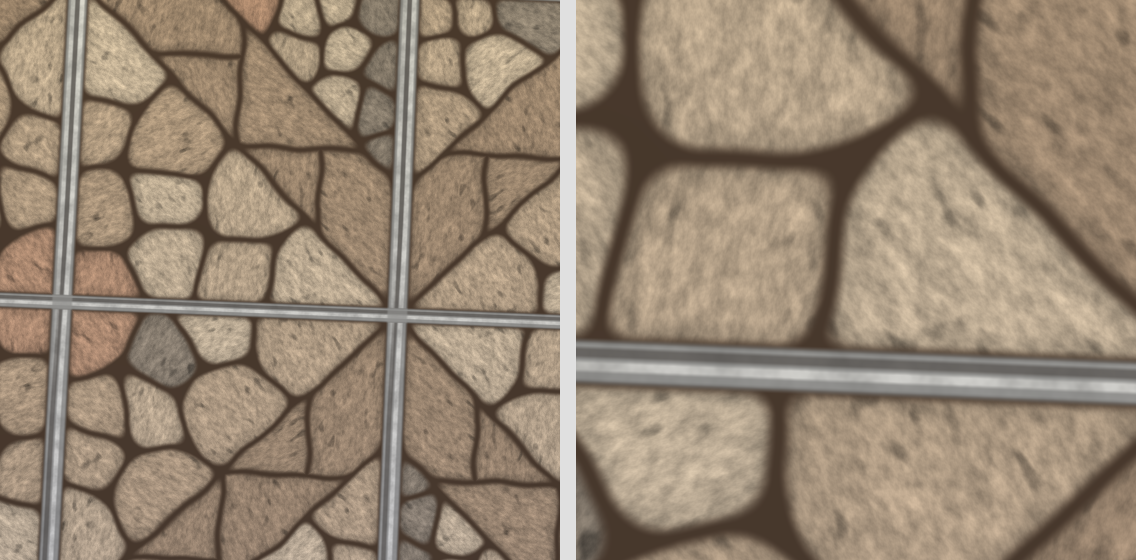
Left, the full canvas; right, a detail of the centre.
Reproduce this texture procedurally as a Shadertoy shader.

```glsl
// Stone-patterned floor tiles: mirrored pebble tiles with a diagonal slab band and pale grout.

const vec2  HUB = vec2(0.732, 0.535);     // grout crossing, measured from the top left
const vec2  TILE_SIZE = vec2(0.593, 0.585);
const vec2  SKEW = vec2(-0.040, 0.040);   // lean of the vertical and horizontal grout
const vec2  GROUT_HALF = vec2(0.031, 0.023);
const float BAND = 0.38;                  // offset between the two diagonal lines
const float JITTER = 0.55;
const float JOINT = 0.006;
const float LARGE_COUNT = 5.0;            // pebbles per tile side below the band
const float SMALL_COUNT = 7.0;            // and above it
const vec3 TAN = vec3(0.64, 0.56, 0.46);
const vec3 CREAM = vec3(0.73, 0.67, 0.57);
const vec3 RUST = vec3(0.65, 0.52, 0.42);
const vec3 SLATE = vec3(0.52, 0.48, 0.42);
const vec3 SLAB = vec3(0.57, 0.49, 0.40);
const vec3 JOINT_COLOR = vec3(0.28, 0.22, 0.17);
const vec3 GROUT_DARK = vec3(0.40, 0.39, 0.37);
const vec3 GROUT_MID = vec3(0.56, 0.56, 0.54);
const vec3 GROUT_LIGHT = vec3(0.78, 0.78, 0.75);

vec2 hash2(vec2 p) {
    vec3 q = fract(p.xyx * vec3(0.1031, 0.1030, 0.0973));
    q += dot(q, q.yzx + 33.33);
    return fract((q.xx + q.yz) * q.zy);
}

float corner(vec2 cell, vec2 offset) {
    float a = 6.2832 * hash2(cell).x;
    return dot(vec2(cos(a), sin(a)), offset);
}

float gradientNoise(vec2 p) {
    vec2 i = floor(p), f = fract(p), w = f * f * f * (f * (f * 6.0 - 15.0) + 10.0), e = vec2(1, 0);
    return mix(mix(corner(i, f), corner(i + e, f - e), w.x),
               mix(corner(i + e.yx, f - e.yx), corner(i + 1.0, f - 1.0), w.x), w.y);
}

float fbm(vec2 p) {
    float sum = 0.0, amp = 0.6;
    for (int i = 0; i < 4; i++) {
        sum += amp * gradientNoise(p);
        p = mat2(1.6, 1.2, -1.2, 1.6) * p + 7.3;
        amp *= 0.6;
    }
    return sum;
}

float smin(float a, float b, float k) {
    float h = max(k - abs(a - b), 0.0) / k;
    return min(a, b) - 0.25 * h * h * k;
}

// Distance into the pebble area on one side of the band
float pebbleDepth(vec2 p, bool upper) {
    float s = p.y - p.x;
    return (upper ? s - BAND : -s) * 0.7071;
}

// Finds the pebble centre of a cell; false where the area has none
bool findSite(vec2 cell, float count, bool upper, float seed, out vec2 site) {
    site = (cell + 0.5 + JITTER * (hash2(cell + seed) - 0.5)) / count;
    return all(greaterThanEqual(cell, vec2(0))) && all(lessThan(cell, vec2(count)))
        && pebbleDepth(site, upper) > 0.04;
}

// Rounded Voronoi pebbles: edge distance and cell
vec3 pebbles(vec2 p, float count, bool upper, float seed) {
    vec2 base = floor(p * count), nearest = vec2(9), id = base, site;
    for (int k = 0; k < 25; k++) {
        vec2 cell = base + vec2(k % 5 - 2, k / 5 - 2);
        if (findSite(cell, count, upper, seed, site) && distance(site, p) < distance(nearest, p)) {
            nearest = site;
            id = cell;
        }
    }
    float d = pebbleDepth(p, upper), rounding = 0.22 / count;
    for (int k = 0; k < 25; k++) {
        vec2 cell = id + vec2(k % 5 - 2, k / 5 - 2);
        if (k != 12 && findSite(cell, count, upper, seed, site))
            d = smin(d, dot(0.5 * (nearest + site) - p, normalize(site - nearest)), rounding);
    }
    return vec3(d, id);
}

// Slabs split by alternating upright and level cracks
vec3 slabs(vec2 p) {
    float s = p.y - p.x, d = min(s, BAND - s) * 0.7071, crack = abs(p.y - 0.5);
    bool low = p.y < 0.5, right = p.x > 0.5;
    crack = min(crack, abs(p.x - (low ? 0.25 : 0.5)));
    if (!low && right) crack = min(crack, abs(p.y - 0.77));
    float piece = low ? step(0.25, p.x) : right ? 3.0 + step(0.77, p.y) : 2.0;
    return vec3(smin(d, crack, 0.02), piece, 40.0);
}

vec3 stoneColor(vec2 p, vec3 stone, bool slab, bool rusty, float seed) {
    vec2 h = hash2(stone.yz + seed + 3.7);
    vec3 c = mix(TAN, CREAM, h.x);
    if (h.y > 0.82) c = SLATE;
    if (h.y < 0.13 || rusty) c = RUST;
    if (slab) c = mix(SLAB, TAN, 0.4 * h.x);
    // Streaks follow a grain turned per stone
    float a = (h.x - 0.5) * 2.4;
    vec2 grain = mat2(cos(a), sin(a), -sin(a), cos(a)) * p + h * 9.0;
    float streaks = 0.24 * fbm(grain * vec2(36, 15)) + 0.28 * fbm(grain * vec2(75, 48));
    float pits = smoothstep(0.15, 0.5, gradientNoise(grain * vec2(48, 26)));
    float patches = smoothstep(-0.2, 0.3, gradientNoise(grain * 9.0));
    c *= 1.0 + streaks - 0.28 * pits * patches;
    return c * mix(0.88, 1.03, smoothstep(0.005, 0.04, stone.x));
}

float ridge(float a, float centre, float width) {
    return 1.0 - smoothstep(0.5 * width, 1.5 * width, abs(a - centre));
}

// Cross-section of a grout line: shaded groove, main highlight, optional second one
vec3 groutColor(float a, float wear, float twin) {
    vec3 c = mix(GROUT_MID, GROUT_DARK, ridge(a, mix(-0.4, 0.0, twin), 0.22));
    float light = max(ridge(a, mix(0.2, 0.45, twin), 0.22), 0.8 * twin * ridge(a, -0.45, 0.2));
    c = mix(c, GROUT_LIGHT, clamp(light * (0.85 + 1.3 * wear), 0.0, 1.0));
    return mix(c, GROUT_DARK, 0.7 * smoothstep(0.7, 0.95, abs(a))) * (1.0 + 0.25 * wear);
}

void mainImage(out vec4 fragColor, in vec2 fragCoord) {
    vec2 uv = fragCoord / iResolution.xy, q = vec2(uv.x, 1.0 - uv.y);
    vec2 grid = (q - HUB - SKEW * q.yx) / (TILE_SIZE + vec2(0.012 * q.y, 0));

    // Tiles mirror about the hub; two layouts alternate like a checkerboard
    vec2 tile = floor(grid), p = abs(mod(grid + 1.0, 2.0) - 1.0);
    float seed = 17.0 + 31.0 * mod(tile.x + tile.y, 2.0);
    vec2 w = p + 0.016 * vec2(gradientNoise(p * 8.0 + seed), gradientNoise(p * 8.0 + seed + 50.0));
    float s = w.y - w.x;
    bool slab = s > 0.0 && s < BAND, upper = s >= BAND;
    vec3 stone = slab ? slabs(w) : pebbles(w, upper ? SMALL_COUNT : LARGE_COUNT, upper, seed);
    bool rusty = !slab && !upper && stone.y == LARGE_COUNT - 1.0 && stone.z == 0.0;

    vec2 edge = min(p, 1.0 - p) - GROUT_HALF + 0.006;
    stone.x = smin(stone.x, min(edge.x, edge.y), 0.03);
    vec3 color = stoneColor(p, stone, slab, rusty, seed + (upper ? 80.0 : 0.0));
    color = mix(JOINT_COLOR, color, smoothstep(JOINT - 0.005, JOINT + 0.010, stone.x));

    // Grout lines, dulled where they cross
    vec2 across = (grid - round(grid)) / GROUT_HALF;
    vec2 cover = 1.0 - smoothstep(0.8, 1.1, abs(across));
    float wear = 0.5 * fbm(q * 30.0), twin = 1.0 - smoothstep(0.35, 0.8, q.y);
    color = mix(color, groutColor(across.x, wear, twin), cover.x);
    color = mix(color, groutColor(across.y, wear, 0.0), cover.y);
    color = mix(color, GROUT_MID, 0.7 * cover.x * cover.y);

    // Uneven light, cooler towards the bottom
    color *= 1.0 + 0.05 * gradientNoise(q * 2.5);
    color *= mix(vec3(0.98, 0.98, 1.03), vec3(1.02, 1.01, 0.99), uv.y);
    fragColor = vec4(color, 1.0);
}
```
